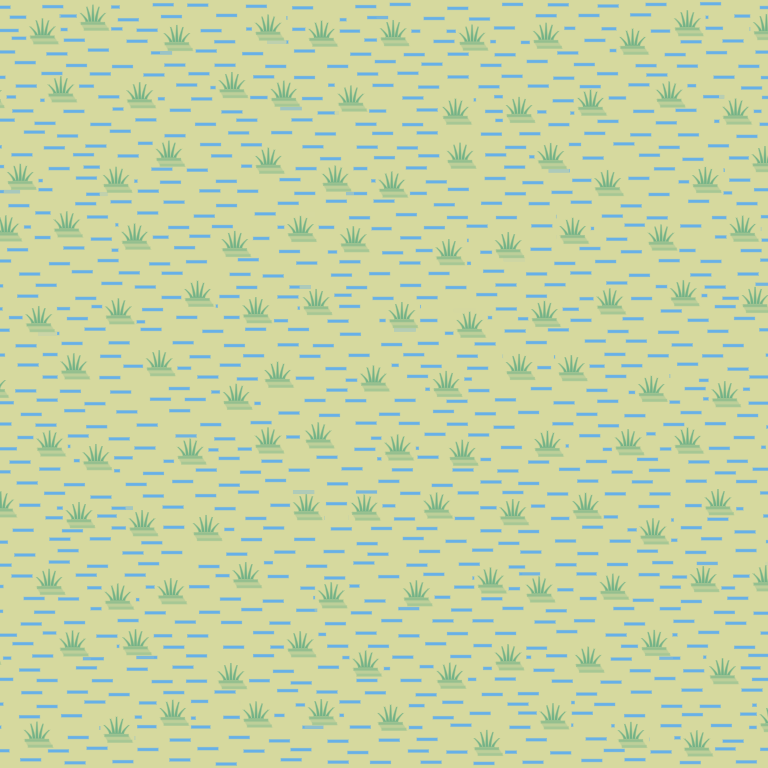
Write a three.js fragment shader that draws this pattern.

```glsl
// Marshland pattern: grass tufts scattered among short horizontal water dashes.
varying vec2 vUv;

vec2 hash2(vec2 p) {
  vec3 q = fract(vec3(p.xyx) * vec3(0.1031, 0.1030, 0.0973));
  q += dot(q, q.yzx + 33.33);
  return fract((q.xx + q.yz) * q.zy);
}

// Centre of a jittered cell in a brick-staggered grid, neighbour n of the cell at uv.
vec2 scatter(vec2 uv, vec2 grid, vec2 n, vec2 jitter, float seed) {
  float row = floor(uv.y * grid.y) + n.y;
  float shift = 0.5 * mod(row, 2.0);
  float col = floor(uv.x * grid.x - shift) + n.x;
  vec2 offset = (hash2(vec2(col, row) + seed) - 0.5) * jitter;
  return (vec2(col + shift, row) + 0.5 + offset) / grid;
}

float box(vec2 p, vec2 halfSize) {
  vec2 d = abs(p) - halfSize;
  return length(max(d, 0.0)) + min(max(d.x, d.y), 0.0);
}

float fill(float d, float soft) {
  return 1.0 - smoothstep(-soft, soft, d);
}

// Five tapering blades fanning out from the origin.
float blades(vec2 p) {
  float d = 1e3;
  for (int k = -2; k <= 2; k++) {
    float i = float(k);
    float h = 25.5 - 3.1 * i * i;
    float t = clamp(p.y / h, 0.0, 1.0);
    float x = i * (4.4 + 4.8 * pow(t, 1.5));
    float slope = i * 7.2 * sqrt(t) / h;
    float side = (abs(p.x - x) - mix(2.3, 0.8, t)) / sqrt(1.0 + slope * slope);
    d = min(d, max(side, max(p.y - h, -p.y)));
  }
  return d;
}

void main() {
  const float UNITS = 1152.0; // drawing units across the canvas
  vec3 color = vec3(0.84, 0.85, 0.62);

  // Nearest water dash
  float dash = 1e3;
  float dashY = 0.0;
  for (int j = -1; j <= 1; j++) {
    for (int i = -1; i <= 1; i++) {
      vec2 c = scatter(vUv, vec2(15.0, 66.0), vec2(i, j), vec2(0.38, 0.45), 17.0);
      float d = box((vUv - c) * UNITS, vec2(15.6, 2.3));
      if (d < dash) {
        dash = d;
        dashY = c.y;
      }
    }
  }

  // Tuft parts, and the clearing that cuts dashes short around each tuft
  float clearing = 1e3;
  float wash = 0.0;
  float upperBar = 0.0;
  float lowerBar = 0.0;
  float grass = 0.0;
  for (int j = -1; j <= 1; j++) {
    for (int i = -1; i <= 1; i++) {
      vec2 c = scatter(vUv, vec2(10.5, 11.0), vec2(i, j), vec2(0.46, 0.5), 71.0);
      vec2 p = (vUv - c) * UNITS;
      vec2 atDash = vec2(p.x, (dashY - c.y) * UNITS);
      clearing = min(clearing, box(atDash - vec2(1.5, 6.5), vec2(26.0, 22.5)));
      vec2 skewed = vec2(p.x + 0.6 * (p.y + 2.5), p.y + 6.8);
      wash = max(wash, fill(box(skewed, vec2(18.5, 6.0)), 1.6));
      upperBar = max(upperBar, fill(box(p - vec2(0.0, -2.3), vec2(18.0, 2.0)), 1.4));
      lowerBar = max(lowerBar, fill(box(p - vec2(5.0, -11.0), vec2(18.5, 2.0)), 1.4));
      grass = max(grass, fill(blades(p), 1.4));
    }
  }

  // Composite from water up to grass
  color = mix(color, vec3(0.40, 0.69, 0.91), fill(max(dash, -clearing), 1.3));
  color = mix(color, vec3(0.74, 0.81, 0.60), wash);
  color = mix(color, vec3(0.65, 0.78, 0.58), lowerBar);
  color = mix(color, vec3(0.58, 0.75, 0.56), upperBar);
  color = mix(color, vec3(0.45, 0.70, 0.53), grass);
  gl_FragColor = vec4(color, 1.0);
}
```
